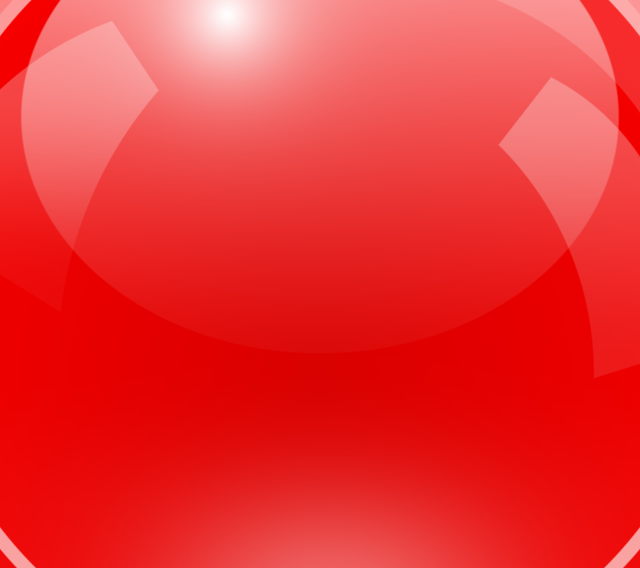
This background is drawn by a Shadertoy shader. Its source:

```glsl
// A glossy red ball seen close up: a shaded red body, a pale rim in the corners,
// a domed reflection with a hot spot, and two curved window streaks.
// Each sheen is a white layer masked by circles, half planes or an ellipse.

// Antialiased coverage of the area where the signed distance is positive.
float cover(float d) {
    return smoothstep(-1.0, 1.0, d * iResolution.y);
}

// Positive inside a circle.
float disc(vec2 p, vec2 centre, float radius) {
    return radius - length(p - centre);
}

// Positive to the left of the line running from a to b.
float leftOf(vec2 p, vec2 a, vec2 b) {
    return dot(p - a, normalize(vec2(a.y - b.y, b.x - a.x)));
}

// A streak lies under an outer arc, beyond an inner arc, between two cut ends.
float streak(float outer, float inner, float topCut, float lowCut) {
    return cover(min(min(outer, -inner), min(topCut, lowCut)));
}

void mainImage(out vec4 fragColor, in vec2 fragCoord) {
    // Height is 1, x is zero on the centre line.
    vec2 p = vec2(fragCoord.x - 0.5 * iResolution.x, fragCoord.y) / iResolution.y;
    const vec3 white = vec3(1.0);

    // Body: deep red low in the middle, purer red outwards.
    float spread = length(p - vec2(0.0, 0.34));
    vec3 col = vec3(min(0.85 + 0.14 * spread, 1.0), 0.0, 0.0);

    // Soft light from below.
    vec2 low = (p - vec2(0.02, -0.06)) / vec2(0.31, 0.19);
    col = mix(col, white, 0.38 * exp(-dot(low, low)));
    col += vec3(0.0, 0.025, 0.025) * (1.0 - smoothstep(0.1, 0.35, p.y));

    // Pale rim; the area past it is pink above and red below.
    float upper = smoothstep(0.4, 0.6, p.y);
    float rim = cover(disc(p, vec2(0.0, 0.504), 0.734));
    float beyond = cover(-disc(p, vec2(0.0, 0.504), 0.710));
    col = mix(col, white, beyond * mix(0.62 * rim, 0.5 + 0.1 * rim, upper));

    // Domed reflection, fading downwards.
    vec2 q = (p - vec2(0.0, 0.794)) / vec2(0.526, 0.416);
    float dome = cover((1.0 - length(q)) * 0.416);
    float rise = clamp((p.y - 0.378) / 0.622, 0.0, 1.0);
    col = mix(col, white, dome * (0.04 + 0.46 * pow(rise, 1.3)));

    // Faint sheen past a wide arc at the upper right.
    float sheen = cover(-disc(p, vec2(0.101, 0.472), 0.568));
    col = mix(col, white, 0.17 * sheen * step(0.1, p.x) * step(0.5, p.y));

    // Left streak.
    float leftStreak = streak(
        disc(p, vec2(-0.168, 0.418), 0.580),
        disc(p, vec2(0.259, 0.368), 0.720),
        leftOf(p, vec2(-0.282, 0.838), vec2(-0.366, 0.963)),
        leftOf(p, vec2(-0.565, 0.518), vec2(-0.454, 0.449)));
    col = mix(col, white, leftStreak * (0.04 + 0.23 * smoothstep(0.48, 0.87, p.y)));

    // Right streak.
    float rightStreak = streak(
        disc(p, vec2(0.214, 0.491), 0.420),
        disc(p, vec2(-0.081, 0.344), 0.563),
        leftOf(p, vec2(0.406, 0.863), vec2(0.315, 0.746)),
        leftOf(p, vec2(0.482, 0.334), vec2(0.565, 0.360)));
    col = mix(col, white, rightStreak * (0.10 + 0.19 * smoothstep(0.35, 0.80, p.y)));

    // Hot spot.
    float glow = exp(-pow(length(p - vec2(-0.163, 0.974)) / 0.103, 1.2));
    col = mix(col, white, dome * glow);

    fragColor = vec4(col, 1.0);
}
```
